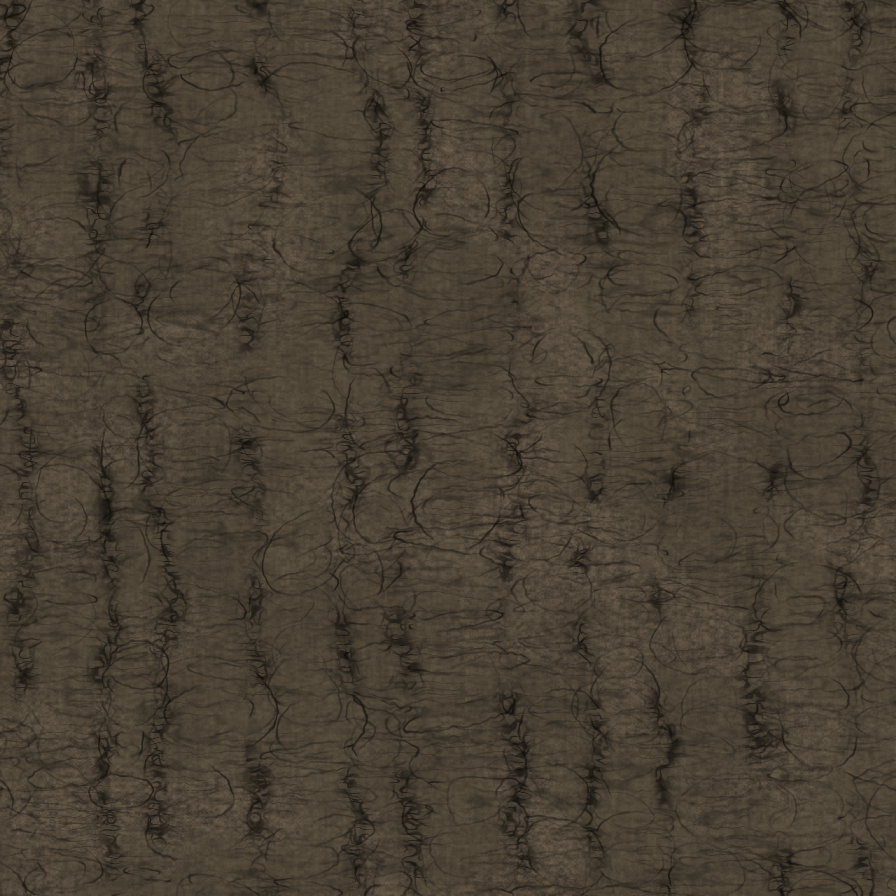
This texture is drawn by a Shadertoy shader. Its source:

```glsl
// Dark brown bark: wavy vertical ribs crossed by fine looping creases, with cracked seams between.

float hash(vec2 p) {
    return fract(sin(dot(p, vec2(127.1, 311.7))) * 43758.5453);
}

float noise(vec2 p) {
    vec2 i = floor(p), f = fract(p);
    f = f * f * (3.0 - 2.0 * f);
    return mix(mix(hash(i), hash(i + vec2(1, 0)), f.x),
               mix(hash(i + vec2(0, 1)), hash(i + vec2(1, 1)), f.x), f.y);
}

float fbm(vec2 p) {
    float sum = 0.0, amp = 0.5;
    for (int i = 0; i < 4; i++) {
        sum += amp * noise(p);
        p = mat2(1.6, 1.2, -1.2, 1.6) * p + 5.3;
        amp *= 0.5;
    }
    return sum / 0.94;
}

// Thin bright line where the noise crosses its middle value
float ridge(vec2 p) {
    return 1.0 - abs(2.0 * noise(p) - 1.0);
}

const float RIB = 0.094;

float seamX(float i) {
    return (i + 0.45 * (hash(vec2(i, 7.0)) - 0.5)) * RIB;
}

float seamDistance(float x) {
    float column = floor(x / RIB), d = 1.0;
    for (float c = -1.0; c <= 2.0; c++) d = min(d, abs(x - seamX(column + c)));
    return d;
}

// Partial ellipse outlines, about one rib wide, darkest at their ends
float creases(vec2 p, float soft) {
    const float PITCH = 0.06;
    float clear = 1.0;
    vec2 cell = floor(p / vec2(RIB, PITCH));
    for (float layer = 0.0; layer < 5.0; layer++)
    for (float c = -1.0; c <= 1.0; c++)
    for (float r = -1.0; r <= 1.0; r++) {
        vec2 id = cell + vec2(c, r);
        vec2 seed = id + 37.0 * layer;
        float left = seamX(id.x), right = seamX(id.x + 1.0);
        float size = hash(seed + 1.7);
        vec2 center = vec2(mix(left, right, 0.3 + 0.4 * hash(seed + 2.3)),
                           (id.y + hash(seed + 3.1)) * PITCH);
        vec2 radius = vec2((right - left) * (0.35 + 0.3 * hash(seed + 4.9)),
                           mix(0.006, 0.05, size * size));
        vec2 q = p - center;
        q.y += q.x * 0.6 * (hash(seed + 5.7) - 0.5);
        vec2 e = q / radius;
        float k = length(e);
        float d = abs(k * (k - 1.0) / max(length(e / radius), 0.001));
        float line = 1.0 - smoothstep(0.0, soft, d);
        float broken = smoothstep(0.3, 0.7, noise(e * 1.6 + seed * 3.7));
        float ends = 0.5 + 0.4 * smoothstep(0.5, 1.0, abs(e.x));
        float strength = hash(seed + 6.1);
        clear *= 1.0 - line * broken * ends * (0.25 + 0.75 * strength * strength);
    }
    return 1.0 - clear;
}

void mainImage(out vec4 fragColor, in vec2 fragCoord) {
    vec2 uv = fragCoord / iResolution.y;
    float soft = max(0.0021, 1.0 / iResolution.y);

    // Bend the ribs and roughen every line
    vec2 p = uv + 3.0;
    p.x += 0.045 * (noise(uv * vec2(5.0, 6.0)) - 0.5);
    p += 0.005 * (vec2(noise(uv * 40.0), noise(uv * 40.0 + 31.0)) - 0.5);
    p += 0.0025 * (vec2(noise(uv * 170.0), noise(uv * 170.0 + 61.0)) - 0.5);

    // Seams: faint shade filled with small sharp cracks
    float wander = 0.024 * (noise(uv * 24.0 + 9.0) - 0.5);
    float d = seamDistance(p.x + wander);
    float seam = exp(-d * d / 0.00014) * smoothstep(0.25, 0.75, noise(uv * vec2(11.0, 24.0) + 4.0));
    float cracks = max(smoothstep(0.7, 0.95, ridge(p * vec2(95.0, 80.0))),
                       smoothstep(0.75, 0.95, ridge(p * vec2(70.0, 170.0) + 17.0)));

    // Broken cross fibres
    float fibres = smoothstep(0.7, 1.0, ridge(p * vec2(22.0, 140.0) + 3.0))
                 * smoothstep(0.35, 0.7, noise(uv * vec2(22.0, 30.0) + 50.0));

    // Speckle, weave and pale rough patches
    float rough = smoothstep(0.4, 0.7, fbm(uv * 10.0 + 20.0));
    float speckle = hash(floor(uv * 512.0)) - 0.5;
    float grain = noise(uv * vec2(190.0, 270.0)) - 0.5;
    float weave = noise(uv * vec2(70.0, 330.0) + 8.0) + noise(uv * vec2(330.0, 60.0)) - 1.0;
    float blotch = fbm(uv * vec2(16.0, 13.0)) - 0.5;

    float light = 1.02 + 0.2 * blotch + 0.06 * rough;
    light += (0.55 * grain + 0.3 * speckle) * mix(0.3, 0.62, rough) + 0.1 * weave;
    light *= 1.0 - 0.2 * fibres;
    light *= 1.0 - 0.1 * seam;
    light *= 1.0 - 0.5 * seam * cracks;
    light *= 1.0 - 0.7 * creases(p, soft);

    vec3 bark = mix(vec3(0.302, 0.266, 0.212), vec3(0.310, 0.270, 0.220), rough);
    fragColor = vec4(bark * max(light, 0.2), 1.0);
}
```
